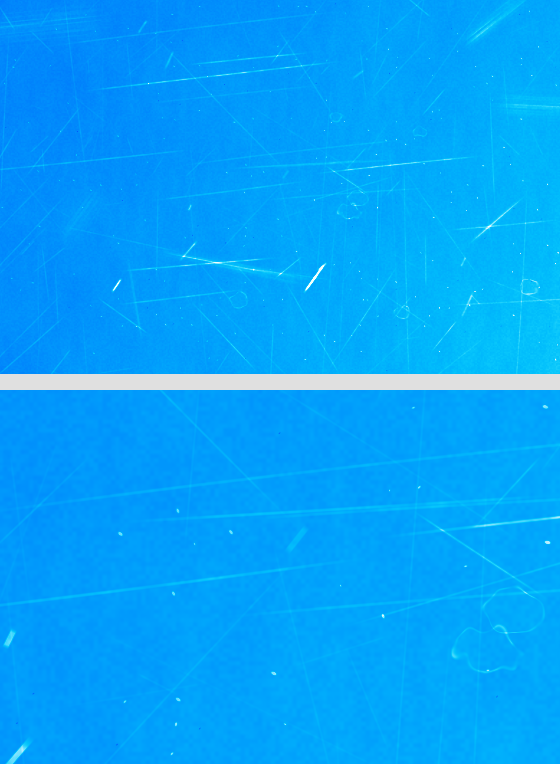
Top, the full canvas; bottom, a detail of the centre.
Give the GLSL for this texture, as a Shadertoy shader.

```glsl
const float TONE_LEFT = 0.515;
const float TONE_RIGHT_GAIN = 0.14;
const float TONE_LOW_GAIN = 0.03;
const float TONE_CORNER_GAIN = 0.09;
const float MOTTLE = 0.055;
const float GRAIN = 0.045;
const float HAIR_WIDTH = 0.0008;
const float SCRATCH_WIDTH = 0.0012;
const float FLECK_WIDTH = 0.0026;
const float SPECK_CELLS = 42.0;
const float SPECK_SHARE = 0.09;
const int RING_COUNT = 7;

float hash(vec2 p) {
    vec3 q = fract(p.xyx * 0.1031);
    q += dot(q, q.yzx + 33.33);
    return fract((q.x + q.y) * q.z);
}

vec4 hash4(float n) {
    return vec4(hash(vec2(n, 1.7)), hash(vec2(n, 23.1)),
                hash(vec2(n, 57.9)), hash(vec2(n, 91.3)));
}

float noise(vec2 p) {
    vec2 i = floor(p), f = fract(p);
    f = f * f * (3.0 - 2.0 * f);
    return mix(mix(hash(i), hash(i + vec2(1, 0)), f.x),
               mix(hash(i + vec2(0, 1)), hash(i + vec2(1, 1)), f.x), f.y);
}

float fbm(vec2 p) {
    float sum = 0.0, amp = 0.5;
    for (int i = 0; i < 4; i++) {
        sum += amp * noise(p);
        p = p * 2.03 + 17.0;
        amp *= 0.5;
    }
    return sum;
}

vec2 turn(vec2 p, float a) {
    float c = cos(a), s = sin(a);
    return vec2(c * p.x + s * p.y, c * p.y - s * p.x);
}

float stroke(float d, float width, float px) {
    return 1.0 - smoothstep(max(width - px, 0.0), width + px, d);
}

// A family of slightly bent, worn lines sharing one main direction
float scratches(vec2 p, float aspect, float px, int count, float seed, float angle,
                float spread, vec2 halfLength, float width, float strength) {
    float sum = 0.0;
    for (int i = 0; i < count; i++) {
        vec4 h = hash4(seed + float(i) * 3.17);
        vec4 k = hash4(seed + float(i) * 5.39 + 400.0);
        vec2 q = turn(p - h.xy * vec2(aspect, 1.0), angle + spread * (2.0 * h.z - 1.0));
        float len = mix(halfLength.x, halfLength.y, h.w * h.w);
        q.y += (k.x - 0.5) * 0.08 * q.x * q.x;
        float fade = 1.0 - smoothstep(0.55, 1.0, abs(q.x) / len);
        float wear = 0.55 + 0.6 * noise(vec2(q.x * 45.0, float(i) * 9.0));
        sum += stroke(abs(q.y), width, px) * fade * wear * mix(0.25, 1.0, k.y * k.y);
    }
    return sum * strength;
}

// Soft rubbed patch made of parallel bristle streaks
float smear(vec2 p, vec2 center, float angle, vec2 halfSize, float strength) {
    vec2 q = turn(p - center, angle);
    vec2 e = abs(q) / halfSize;
    float envelope = (1.0 - smoothstep(0.4, 1.0, e.x)) * exp(-2.0 * e.y * e.y);
    float bristles = noise(vec2(q.x * 7.0, q.y * 260.0) + center * 90.0);
    return strength * envelope * (0.25 + 1.1 * bristles * bristles);
}

float smears(vec2 p, float aspect) {
    float s = smear(p, vec2(0.62, 0.29), -0.19, vec2(0.24, 0.016), 0.22);
    s += smear(p, vec2(aspect - 0.17, 0.95), 0.67, vec2(0.13, 0.025), 0.22);
    s += smear(p, vec2(0.08, 0.93), 0.10, vec2(0.24, 0.045), 0.12);
    s += smear(p, vec2(aspect - 0.05, 0.72), -0.05, vec2(0.15, 0.035), 0.13);
    s += smear(p, vec2(0.22, 0.42), 0.95, vec2(0.10, 0.035), 0.07);
    s += smear(p, vec2(aspect - 0.17, 0.41), 0.71, vec2(0.11, 0.006), 0.16);
    s += smear(p, vec2(0.36, 0.20), -1.40, vec2(0.13, 0.004), 0.22);
    return s;
}

// Dust: mostly pale dots, a few dark ones
float specks(vec2 p, float px) {
    vec2 cell = floor(p * SPECK_CELLS);
    vec4 h = hash4(cell.x * 7.13 + cell.y * 61.7);
    vec2 q = p - (cell + 0.2 + 0.6 * h.xy) / SPECK_CELLS;
    q = turn(q, h.z * 6.28) * vec2(1.0, 1.7);
    float radius = mix(0.0008, 0.0028, h.z * h.z);
    float tint = h.z < 0.2 ? -0.2 : 0.25;
    return step(h.w, SPECK_SHARE) * stroke(length(q), radius, px) * tint;
}

// Faint uneven outlines left by dried drops
float rings(vec2 p, float aspect, float px) {
    float sum = 0.0;
    for (int i = 0; i < RING_COUNT; i++) {
        vec4 h = hash4(float(i) * 4.7 + 210.0);
        vec2 q = p - vec2(mix(0.4, 0.95, h.x) * aspect, mix(0.1, 0.7, h.y));
        float edge = mix(0.011, 0.025, h.z) * (0.7 + 0.6 * noise(q * 70.0 + h.w * 50.0));
        float d = length(q * vec2(0.85, 1.1)) - edge;
        sum += stroke(abs(d), 0.001, px) * noise(q * 160.0 + 9.0) * 0.17;
        sum += 0.015 * stroke(d, 0.0, px);
    }
    return sum;
}

void mainImage(out vec4 fragColor, in vec2 fragCoord) {
    float px = 1.0 / iResolution.y;
    float aspect = iResolution.x * px;
    vec2 p = fragCoord * px;
    float u = p.x / aspect, low = 1.0 - p.y;

    // Painted sheet
    float tone = TONE_LEFT + TONE_RIGHT_GAIN * u + TONE_LOW_GAIN * low + TONE_CORNER_GAIN * u * low;
    tone += MOTTLE * (fbm(p * 5.0) - 0.45) + MOTTLE * (fbm(p * vec2(45.0, 14.0)) - 0.45);
    tone += GRAIN * (noise(p * 260.0) - 0.5);

    // Wear: shallow, rising, falling, upright, stray hairs, white flecks
    tone += scratches(p, aspect, px, 15, 11.0, 0.09, 0.05, vec2(0.15, 0.5), SCRATCH_WIDTH, 0.30);
    tone += scratches(p, aspect, px, 34, 83.0, 0.86, 0.2, vec2(0.03, 0.22), HAIR_WIDTH, 0.16);
    tone += scratches(p, aspect, px, 18, 157.0, -0.85, 0.3, vec2(0.05, 0.28), HAIR_WIDTH, 0.16);
    tone += scratches(p, aspect, px, 28, 239.0, 1.58, 0.12, vec2(0.08, 0.40), HAIR_WIDTH, 0.10);
    tone += scratches(p, aspect, px, 50, 331.0, 0.6, 1.5, vec2(0.02, 0.20), HAIR_WIDTH, 0.09);
    tone += scratches(p, aspect, px, 11, 457.0, 0.85, 0.3, vec2(0.010, 0.06), FLECK_WIDTH, 0.60);
    tone += smears(p, aspect) + specks(p, px) + rings(p, aspect, px);

    // Blue to cyan to white
    tone = clamp(tone, 0.3, 1.0);
    float whiteness = pow(smoothstep(0.72, 1.0, tone), 1.5);
    fragColor = vec4(0.005 + 0.95 * whiteness, tone, 0.985 + 0.01 * whiteness, 1.0);
}
```
